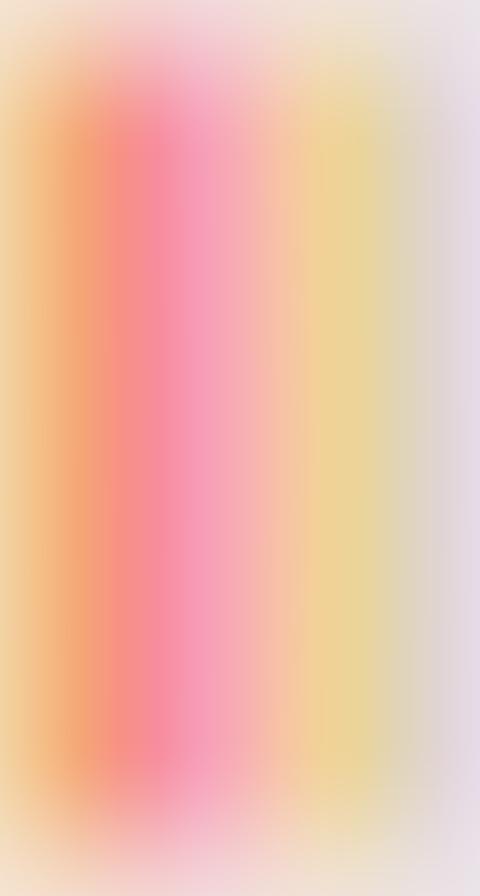
Give the GLSL for this background, as a WebGL 2 fragment shader.

```glsl
#version 300 es
precision highp float;

uniform vec2 u_resolution;
out vec4 fragColor;

// Evenly spaced colour stops, left to right
const int LAST_STOP = 12;
const vec3 stops[13] = vec3[13](
    vec3(0.95, 0.83, 0.64), vec3(0.96, 0.75, 0.53), vec3(0.96, 0.65, 0.46),
    vec3(0.97, 0.57, 0.52), vec3(0.97, 0.55, 0.62), vec3(0.97, 0.61, 0.72),
    vec3(0.97, 0.68, 0.70), vec3(0.97, 0.76, 0.65), vec3(0.95, 0.82, 0.59),
    vec3(0.92, 0.83, 0.60), vec3(0.88, 0.83, 0.72), vec3(0.88, 0.83, 0.83),
    vec3(0.90, 0.86, 0.91));

vec3 stripeColor(float x) {
    float position = clamp(x, 0.0, 1.0) * float(LAST_STOP);
    int index = min(int(position), LAST_STOP - 1);
    return mix(stops[index], stops[index + 1], position - float(index));
}

vec2 gradientAt(vec2 cell) {
    float angle = 6.2832 * fract(sin(dot(cell, vec2(127.1, 311.7))) * 43758.5);
    return vec2(cos(angle), sin(angle));
}

float gradientNoise(vec2 p) {
    vec2 cell = floor(p), f = fract(p);
    vec2 blend = f * f * f * (f * (f * 6.0 - 15.0) + 10.0);
    float low = mix(dot(gradientAt(cell), f),
                    dot(gradientAt(cell + vec2(1, 0)), f - vec2(1, 0)), blend.x);
    float high = mix(dot(gradientAt(cell + vec2(0, 1)), f - vec2(0, 1)),
                     dot(gradientAt(cell + vec2(1, 1)), f - vec2(1, 1)), blend.x);
    return mix(low, high, blend.y);
}

void main() {
    vec2 uv = gl_FragCoord.xy / u_resolution;

    // Blurred vertical bands with a very slight drift
    float drift = 0.006 * gradientNoise(uv * vec2(2.0, 3.0));
    vec3 color = stripeColor(uv.x + drift);

    // Pale veil that softens the top and bottom ends
    float edgeDistance = min(uv.y, 1.0 - uv.y);
    float veil = 0.86 * (1.0 - smoothstep(-0.04, 0.18, edgeDistance));
    vec3 paleColor = mix(vec3(0.96, 0.91, 0.87), vec3(0.93, 0.90, 0.92), uv.x);
    color = mix(color, paleColor, veil);

    fragColor = vec4(color, 1.0);
}
```
